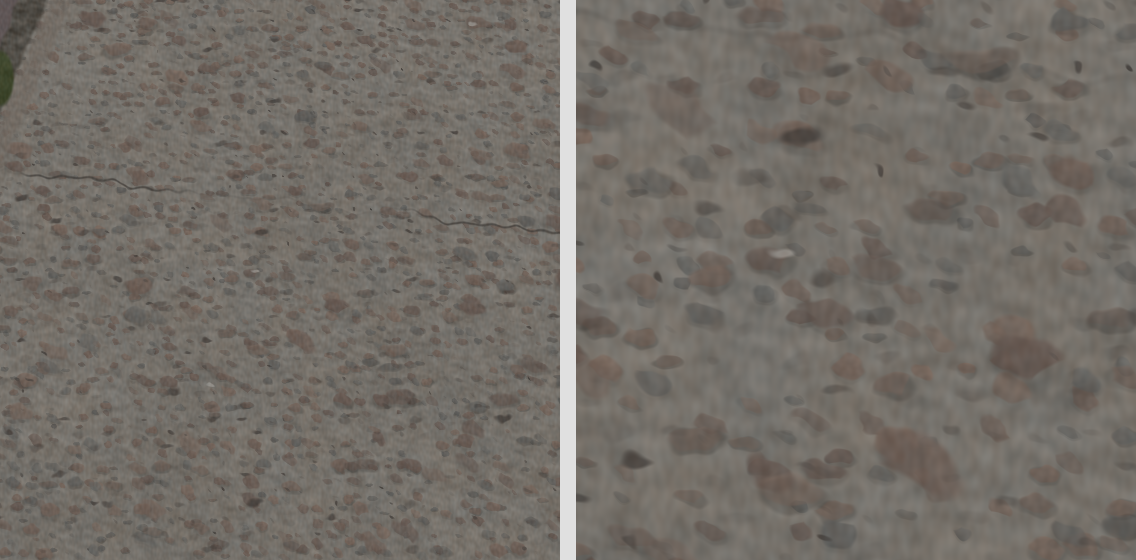
Left: the whole. Right: its middle third, enlarged.
Give the GLSL for this texture, as a Shadertoy shader.

```glsl
// Weathered concrete with worn brown and grey pebbles, a thin crack and a mossy corner joint.

vec2 hash2(vec2 p) {
    vec3 h = fract(p.xyx * vec3(0.1031, 0.1030, 0.0973));
    h += dot(h, h.yzx + 33.33);
    return fract((h.xx + h.yz) * h.zy);
}

vec2 gradient(vec2 cell) {
    float a = 6.2832 * hash2(cell + 71.0).x;
    return vec2(cos(a), sin(a));
}

float gradientNoise(vec2 p) {
    vec2 i = floor(p), f = p - i;
    vec2 u = f * f * f * (f * (f * 6.0 - 15.0) + 10.0);
    vec2 e = vec2(0.0, 1.0);
    float low = mix(dot(gradient(i), f), dot(gradient(i + e.yx), f - e.yx), u.x);
    float high = mix(dot(gradient(i + e), f - e), dot(gradient(i + 1.0), f - 1.0), u.x);
    return mix(low, high, u.y);
}

mat2 rotation(float a) {
    return mat2(cos(a), -sin(a), sin(a), cos(a));
}

// Layer of flattened angular pebbles, leaning up to the right
vec3 addPebbles(vec3 color, vec2 p, float density, float seed) {
    vec2 warped = p + 0.13 * vec2(gradientNoise(p * 2.6 + seed), gradientNoise(p * 2.6 + seed + 40.0));
    for (int j = -1; j <= 1; j++)
    for (int i = -1; i <= 1; i++) {
        vec2 cell = floor(p) + vec2(i, j);
        vec2 spot = hash2(cell + seed), look = hash2(cell + seed + 17.0), kind = hash2(cell + seed + 53.0);
        if (kind.x > density) continue;
        vec2 q = rotation(-0.4 + 0.9 * (look.x - 0.5)) * (warped - cell - 0.2 - 0.6 * spot);
        q = vec2(q.x, -q.y) * vec2(1.0, -1.0);
        q /= mix(0.22, 0.46, look.y) * vec2(1.0, mix(0.45, 0.8, spot.x));
        float cut = 6.2832 * kind.y;
        float d = max(length(q), 1.4 * dot(q, vec2(cos(cut), sin(cut)))) - 1.0;
        float shade = smoothstep(0.3, -0.1, length(q + vec2(-0.1, 0.3)) - 1.0);
        color *= 1.0 - 0.16 * look.x * shade;
        vec3 brown = mix(vec3(0.46, 0.395, 0.355), vec3(0.385, 0.335, 0.31), spot.y);
        vec3 grey = mix(vec3(0.41, 0.405, 0.39), vec3(0.36, 0.355, 0.345), spot.y);
        vec3 stone = mix(grey, brown, step(0.42, look.y * 0.5 + kind.y * 0.5));
        stone *= 1.0 + 0.06 * clamp(q.y, -1.0, 1.0) + 0.07 * gradientNoise(p * 6.0);
        color = mix(color, stone, smoothstep(0.13, -0.17, d) * mix(0.4, 0.9, spot.x));
    }
    return color;
}

// Small dark hollows and a few pale chips
vec3 addPits(vec3 color, vec2 p) {
    vec2 warped = p + 0.25 * vec2(gradientNoise(p * 1.7), gradientNoise(p * 1.7 + 30.0));
    for (int j = -1; j <= 1; j++)
    for (int i = -1; i <= 1; i++) {
        vec2 cell = floor(p) + vec2(i, j);
        vec2 spot = hash2(cell + 211.0), look = hash2(cell + 307.0);
        vec2 q = rotation(-0.35 + 1.2 * (look.x - 0.5)) * (warped - cell - 0.2 - 0.6 * spot);
        q /= mix(0.15, 0.55, look.x * look.x) * vec2(1.0, 0.5);
        float body = smoothstep(1.3, 0.5, length(q));
        float depth = 0.75 * pow(spot.y, 4.0) + 0.12;
        color = mix(color, vec3(0.27, 0.25, 0.235), body * depth * step(look.y, 0.5));
        color = mix(color, vec3(0.62, 0.61, 0.59), body * 0.7 * step(0.997, look.y));
    }
    return color;
}

void mainImage(out vec4 fragColor, in vec2 fragCoord) {
    vec2 uv = fragCoord / iResolution.y;
    // Pebbles shrink slightly with distance toward the top
    vec2 ground = vec2((uv.x - 0.5) * (1.0 + 0.25 * uv.y), uv.y * (1.0 + 0.3 * uv.y)) + 3.0;

    // Mottled cement
    float broad = gradientNoise(uv * 5.0 + 9.0);
    float mottle = gradientNoise(rotation(-0.4) * ground * vec2(24.0, 36.0));
    float grit = gradientNoise(rotation(-0.4) * ground * vec2(55.0, 80.0));
    vec3 color = vec3(0.464, 0.447, 0.421) + 0.012 * (uv.y - 0.5);
    color += 0.022 * broad + 0.04 * mottle + 0.05 * grit;
    color += vec3(0.014, 0.0, -0.012) * gradientNoise(uv * 17.0 + 50.0);

    color = addPebbles(color, ground * 38.0, 0.5, 5.0);
    color = addPebbles(color, ground * 25.0, 0.45, 91.0);
    color = addPebbles(color, ground * 15.0, 0.28, 143.0);
    color = addPits(color, ground * 36.0);

    // Wandering crack, faint in the middle
    float path = 0.695 - 0.11 * uv.x + 0.022 * gradientNoise(vec2(uv.x * 9.0, 4.0))
               + 0.012 * gradientNoise(vec2(uv.x * 32.0, 8.0));
    float strength = smoothstep(0.03, 0.06, uv.x) * smoothstep(0.36, 0.26, uv.x) + smoothstep(0.7, 0.8, uv.x);
    float width = 0.0035 + 0.004 * max(0.0, gradientNoise(vec2(uv.x * 20.0, 2.0)));
    float crack = smoothstep(width, 0.0, abs(uv.y - path));
    color = mix(color, vec3(0.25, 0.235, 0.22), crack * (0.12 + 0.6 * strength));

    // Smooth slab rim, dark joint, neighbouring edge and leaf in the corner
    float rim = uv.x - 0.11 + 0.42 * (1.0 - uv.y) + 0.008 * gradientNoise(uv * 25.0);
    color = mix(color, vec3(0.445, 0.415, 0.385) + 0.03 * grit, 0.75 * smoothstep(0.026, 0.012, abs(rim)));
    vec3 joint = vec3(0.31, 0.295, 0.27) + 0.1 * mottle + 0.08 * grit;
    color = mix(color, joint, smoothstep(-0.02, -0.032, rim) * smoothstep(0.73, 0.77, uv.y));
    color = mix(color, vec3(0.37, 0.335, 0.335), smoothstep(-0.072, -0.08, rim) * step(0.9, uv.y));
    float leaf = length((uv - vec2(0.0, 0.86)) / vec2(0.025, 0.05));
    color = mix(color, vec3(0.24, 0.27, 0.17) + 0.04 * mottle, smoothstep(1.1, 0.85, leaf));

    // Fine upright grain with a slight tint
    float grain = gradientNoise(uv * vec2(190.0, 105.0));
    float tint = gradientNoise(uv * vec2(150.0, 90.0) + 60.0);
    color += 0.04 * grain + 0.012 * tint * vec3(1.0, -0.3, -1.0);
    fragColor = vec4(color, 1.0);
}
```
